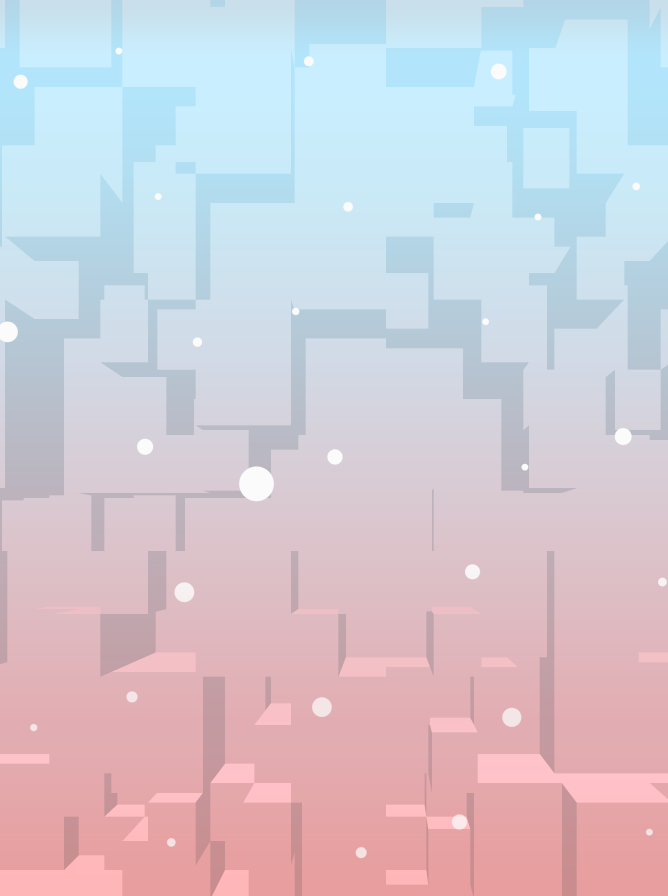
Give the GLSL for this background, as a Shadertoy shader.

```glsl
const vec2 VANISH = vec2(0.578, 0.385);     // vanishing point, canvas fractions
const vec2 CELL = vec2(0.0575, 0.0566);     // block footprint at the back plane
const float MAX_RISE = 0.24;                // perspective growth of the tallest block
const float LEVELS = 6.0;
const int MAX_STEPS = 12;
const int SAMPLES = 3;

const vec3 ROSE = vec3(0.91, 0.62, 0.62);
const vec3 PINK = vec3(0.885, 0.68, 0.70);
const vec3 MAUVE = vec3(0.86, 0.77, 0.80);
const vec3 MIST = vec3(0.82, 0.855, 0.90);
const vec3 SKY = vec3(0.79, 0.92, 0.975);
const vec3 BRIGHT_SKY = vec3(0.79, 0.935, 1.0);
const vec3 TOP_HAZE = vec3(0.79, 0.875, 0.92);
const vec3 DOT_WHITE = vec3(0.985);

const int DOT_COUNT = 27;
const vec2 DOT_STRIDE = vec2(0.7549, 0.5698);
const vec2 DOT_START = vec2(0.178, 0.943);
const vec2 DOT_RADII = vec2(0.005, 0.018);  // in canvas widths
const vec2 LARGE_DOT = vec2(0.384, 0.460);
const float LARGE_RADIUS = 0.026;

float hash(vec2 p) {
    return fract(sin(dot(p, vec2(127.1, 311.7))) * 43758.55);
}

// Stepped rise of a block; some neighbours share one larger slab.
float blockRise(vec2 cell) {
    vec2 slab = floor(cell * 0.5);
    float shared = step(0.58, hash(slab + 41.0));
    float level = mix(hash(cell + 7.0), hash(slab + 19.0), shared);
    return floor(level * LEVELS) / (LEVELS - 1.0) * MAX_RISE;
}

vec3 backdrop(float y) {
    vec3 col = mix(ROSE, PINK, smoothstep(0.0, 0.2, y));
    col = mix(col, MAUVE, clamp((y - 0.2) / 0.2, 0.0, 1.0));
    col = mix(col, MIST, clamp((y - 0.4) / 0.2, 0.0, 1.0));
    col = mix(col, SKY, clamp((y - 0.6) / 0.2, 0.0, 1.0));
    col = mix(col, BRIGHT_SKY, smoothstep(0.8, 0.91, y));
    return mix(col, TOP_HAZE, smoothstep(0.93, 1.0, y));
}

// Walks the grid outward from the vanishing point.
// Returns 0 for a front, 1 for a vertical side, 2 for a top or underside.
int hitFace(vec2 ray) {
    float enter = 1.0 / (1.0 + MAX_RISE);
    vec2 cell = floor(ray * enter);
    vec2 crossing = (cell + step(0.0, ray)) / ray;
    int face = 0;
    for (int i = 0; i < MAX_STEPS; i++) {
        float front = 1.0 / (1.0 + blockRise(cell));
        if (enter >= front) return face;
        if (min(crossing.x, crossing.y) >= front) return 0;
        bool alongX = crossing.x < crossing.y;
        vec2 axis = alongX ? vec2(1.0, 0.0) : vec2(0.0, 1.0);
        face = alongX ? 1 : 2;
        enter = min(crossing.x, crossing.y);
        cell += axis * sign(ray);
        crossing += axis / abs(ray);
    }
    return 0;
}

vec3 blocks(vec2 uv) {
    vec2 ray = (uv - VANISH) / CELL;
    ray += (1.0 - step(1e-4, abs(ray))) * 2e-4;
    vec3 col = backdrop(uv.y);
    int face = hitFace(ray);
    float cool = smoothstep(0.45, 0.95, uv.y);
    vec3 shade = mix(vec3(0.865, 0.89, 0.90), vec3(0.885, 0.96, 0.985), cool);
    vec3 glow = mix(vec3(1.12, 1.15, 1.16), vec3(1.06, 1.0, 0.99),
                    smoothstep(0.1, 0.39, uv.y));
    if (face == 1) col *= shade;
    if (face == 2) col *= ray.y > 0.0 ? shade : glow;
    return min(col, vec3(1.0));
}

float disc(vec2 uv, vec2 centre, float radius) {
    vec2 offset = (uv - centre) * vec2(1.0, iResolution.y / iResolution.x);
    float edge = 0.75 / iResolution.x;
    return 1.0 - smoothstep(-edge, edge, length(offset) - radius);
}

float dots(vec2 uv) {
    float cover = disc(uv, LARGE_DOT, LARGE_RADIUS);
    for (int i = 0; i < DOT_COUNT; i++) {
        float id = float(i);
        vec2 centre = fract(DOT_START + id * DOT_STRIDE);
        float size = pow(hash(vec2(id, 3.0)), 2.0);
        cover = max(cover, disc(uv, centre, mix(DOT_RADII.x, DOT_RADII.y, size)));
    }
    return cover * mix(0.72, 1.0, smoothstep(0.28, 0.42, uv.y));
}

void mainImage(out vec4 fragColor, in vec2 fragCoord) {
    vec2 uv = fragCoord / iResolution.xy;
    vec3 col = vec3(0.0);

    // Supersampled blocks
    for (int i = 0; i < SAMPLES * SAMPLES; i++) {
        vec2 jitter = (vec2(i % SAMPLES, i / SAMPLES) + 0.5) / float(SAMPLES) - 0.5;
        col += blocks((fragCoord + jitter) / iResolution.xy);
    }
    col /= float(SAMPLES * SAMPLES);

    // Floating dots
    col = mix(col, DOT_WHITE, dots(uv));
    fragColor = vec4(col, 1.0);
}
```
